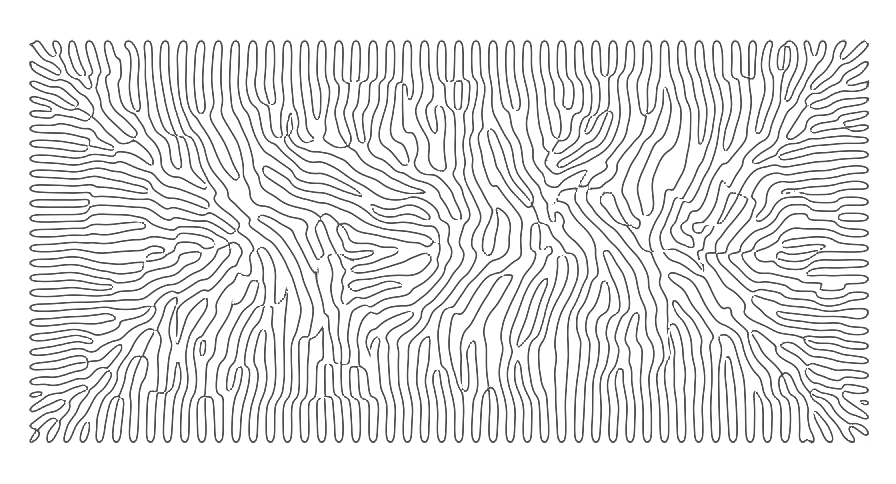
Write a Shadertoy shader that draws this pattern.

```glsl
#define TOP_PERIOD 0.0354
#define SIDE_PERIOD 0.0308
#define INNER_GROWTH 0.010
#define CELL 0.060
#define CAP_RADIUS 0.007
#define LINE_HALF 0.0009
#define WOBBLE 0.010
#define GUIDE_RADIUS 0.09
#define BOX_MIN vec2(0.063, 0.087)
#define BOX_MAX vec2(1.793, 0.915)
#define TAU 6.2831853

// Middle of the sheet: position and angle of the main finger directions
const vec3 guides[15] = vec3[15](
    vec3(0.40, 0.59, -0.40), vec3(0.46, 0.70, -1.05), vec3(0.63, 0.63, -0.20),
    vec3(0.82, 0.58, -0.35), vec3(1.07, 0.62, -1.00), vec3(1.20, 0.66, 0.35),
    vec3(1.26, 0.50, -0.90), vec3(1.40, 0.62, 1.20), vec3(1.52, 0.56, 1.00),
    vec3(1.46, 0.41, -0.80), vec3(0.48, 0.39, 0.80), vec3(0.58, 0.45, -1.10),
    vec3(0.81, 0.42, 0.25), vec3(1.05, 0.41, 0.95), vec3(1.20, 0.36, 1.20));

vec3 hash3(vec2 p) {
    vec3 h = fract(vec3(p.xyx) * vec3(0.1031, 0.1030, 0.0973));
    h += dot(h, h.yxz + 33.33);
    return fract((h.xxy + h.yzz) * h.zyx);
}

vec2 noise2(vec2 p) {
    vec2 i = floor(p), f = fract(p);
    f = f * f * (3.0 - 2.0 * f);
    vec2 low = mix(hash3(i).xy, hash3(i + vec2(1, 0)).xy, f.x);
    vec2 high = mix(hash3(i + vec2(0, 1)).xy, hash3(i + 1.0).xy, f.x);
    return mix(low, high, f.y) * 2.0 - 1.0;
}

// Distance inward from the nearest side of the box
float boxDepth(vec2 p) {
    vec2 d = min(p - BOX_MIN, BOX_MAX - p);
    return min(d.x, d.y);
}

// Unit normal of the fingers: square to the sides, guided in the middle
vec2 fingerNormal(vec2 p) {
    vec2 inward = exp((BOX_MIN - p) / 0.05) - exp((p - BOX_MAX) / 0.05);
    inward /= max(length(inward), 1e-6);
    float sideWeight = 0.2 + 8.0 * exp(-max(boxDepth(p), 0.0) / 0.05);
    vec2 doubled = sideWeight * vec2(inward.x * inward.x - inward.y * inward.y,
                                     2.0 * inward.x * inward.y);
    for (int i = 0; i < 15; i++) {
        vec2 d = (p - guides[i].xy) / GUIDE_RADIUS;
        float a = 2.0 * guides[i].z;
        doubled += exp(-dot(d, d)) * vec2(cos(a), sin(a));
    }
    float angle = 0.5 * atan(doubled.y, doubled.x + 1e-6);
    return vec2(-sin(angle), cos(angle));
}

// Sum of local waves, scaled to -1..1; its zero line outlines the fingers
float fingers(vec2 p) {
    vec2 home = floor(p / CELL);
    vec2 localNormal = fingerNormal(p);
    vec2 wave = vec2(0.0);
    for (int y = -1; y <= 1; y++)
    for (int x = -1; x <= 1; x++) {
        vec2 cell = home + vec2(x, y);
        vec3 h = hash3(cell + 17.0);
        vec2 q = (cell + 0.3 + 0.4 * h.xy) * CELL;
        vec2 d = (p - q) / (1.3 * CELL);
        float weight = pow(max(1.0 - dot(d, d), 0.0), 3.0);
        float inner = smoothstep(0.08, 0.26, boxDepth(q));
        vec2 n = fingerNormal(q);
        float period = mix(SIDE_PERIOD, TOP_PERIOD, n.x * n.x) + INNER_GROWTH * inner;
        float phase = TAU * (dot(n, p - BOX_MIN) / period + inner * (h.z - 0.5));
        phase *= dot(n, localNormal) < 0.0 ? -1.0 : 1.0;
        wave += weight * vec2(cos(phase), sin(phase));
    }
    return wave.x / (length(wave) + 1e-4);
}

void mainImage(out vec4 fragColor, in vec2 fragCoord) {
    float pixel = 1.0 / iResolution.y;
    vec2 p = fragCoord * pixel;
    float depth = boxDepth(p);

    // Fingers bend more as they reach inward, and close at the sides
    vec2 bent = p + WOBBLE * smoothstep(0.01, 0.16, depth) * noise2(p * 14.0);
    float field = fingers(bent) - exp(-depth / CAP_RADIUS);

    // Thin outline, with its weight kept at any size
    float slope = length(vec2(dFdx(field), dFdy(field))) / pixel;
    float dist = abs(field) / max(slope, 1e-3);
    float soft = 0.8 * pixel;
    float ink = clamp((LINE_HALF + soft - dist) / soft, 0.0, 1.0);
    ink *= min(1.0, 1.6 * LINE_HALF / pixel);
    fragColor = vec4(vec3(1.0 - ink), 1.0);
}
```
